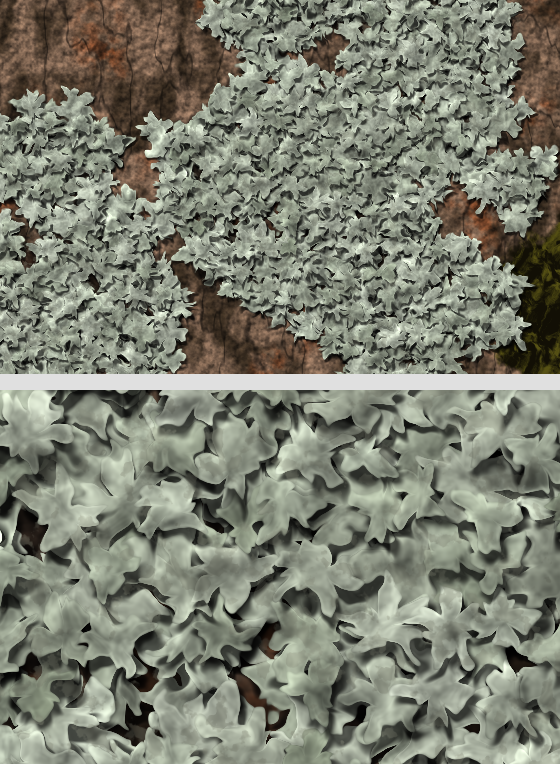
Top: the whole. Bottom: its middle third, enlarged.
Reproduce this texture procedurally as a WebGL 2 fragment shader.

```glsl
#version 300 es
precision highp float;
uniform vec2 u_resolution;
out vec4 fragColor;

float hash(vec2 p) {
  return fract(sin(dot(p, vec2(127.1, 311.7))) * 43758.5453);
}

float noise(vec2 p) {
  vec2 i = floor(p), f = fract(p);
  f = f * f * (3.0 - 2.0 * f);
  return mix(mix(hash(i), hash(i + vec2(1, 0)), f.x),
             mix(hash(i + vec2(0, 1)), hash(i + vec2(1, 1)), f.x), f.y);
}

float fbm(vec2 p) {
  float sum = 0.0, amp = 0.53;
  for (int i = 0; i < 4; i++) {
    sum += amp * noise(p);
    p = mat2(1.6, 1.2, -1.2, 1.6) * p + 7.3;
    amp *= 0.5;
  }
  return sum;
}

float blob(vec2 p, vec2 centre, vec2 size) {
  vec2 q = (p - centre) / size;
  return exp(-0.7 * dot(q, q));
}

// Density of the lichen colonies, above 0.5 where it grows
float colony(vec2 p) {
  float c = blob(p, vec2(0.76, 0.50), vec2(0.29, 0.30));
  c = max(c, blob(p, vec2(1.17, 0.82), vec2(0.23, 0.29)));
  c = max(c, blob(p, vec2(0.17, 0.16), vec2(0.30, 0.27)));
  c = max(c, blob(p, vec2(1.05, 0.20), vec2(0.26, 0.25)));
  c = max(c, blob(p, vec2(0.13, 0.59), vec2(0.16, 0.14)));
  c = max(c, blob(p, vec2(0.82, 0.98), vec2(0.26, 0.09)));
  c = max(c, blob(p, vec2(1.38, 0.50), vec2(0.11, 0.10)));
  return c + 0.5 * (fbm(p * 8.0 + 3.0) - 0.5);
}

// Bark with vertical grain, rusty stains and pits
vec3 bark(vec2 p) {
  vec2 g = p * vec2(19.0, 11.0);
  float rough = fbm(g + fbm(p * 9.0) * 2.0);
  float relief = fbm(p * 55.0) - fbm(p * 55.0 + vec2(-0.35, 0.5));
  vec3 col = mix(vec3(0.23, 0.18, 0.13), vec3(0.53, 0.42, 0.34), smoothstep(0.25, 0.72, rough));
  float rust = smoothstep(0.47, 0.72, fbm(p * 7.0 + 21.0)) * smoothstep(0.3, 0.65, fbm(p * 40.0));
  col = mix(col, vec3(0.52, 0.27, 0.14), 0.75 * rust);
  float crack = abs(fbm(p * vec2(13.0, 5.0) + 40.0) - 0.5);
  col *= 0.58 + 0.42 * smoothstep(0.0, 0.035, crack);
  col *= 0.93 + 0.9 * relief + 0.35 * (noise(p * 170.0) - 0.5);
  return col;
}

// Ragged rosette outline, negative inside
float leaf(vec2 q, float radius, float seed) {
  float a = atan(q.y, q.x), lobes = 3.0 + floor(seed * 3.0);
  float outline = 0.72 + 0.19 * cos(a * lobes + seed * 40.0)
                + 0.11 * cos(a * (2.0 * lobes + 1.0) + seed * 91.0)
                + 0.05 * cos(a * 13.0 + seed * 57.0);
  return length(q) - radius * outline;
}

void main() {
  vec2 p = gl_FragCoord.xy / u_resolution.y;
  float soft = 1.0 / u_resolution.y;
  float density = colony(p);
  vec3 col = bark(p) * mix(1.0, 0.5, smoothstep(0.42, 0.7, density));

  // Moss in the lower right corner
  float moss = blob(p, vec2(1.47, 0.16), vec2(0.17, 0.23)) + 0.6 * (fbm(p * 22.0) - 0.5);
  float strands = fbm(p * vec2(60.0, 42.0) + 4.0 * fbm(p * 18.0));
  vec3 mossCol = mix(vec3(0.07, 0.06, 0.02), vec3(0.34, 0.32, 0.08), smoothstep(0.38, 0.78, strands));
  col = mix(col, mossCol, smoothstep(0.42, 0.6, moss));

  // Warped space and surface relief shared by all leaves
  vec2 w = p + 0.034 * (vec2(fbm(p * 17.0), fbm(p * 17.0 + 50.0)) - 0.5)
             + 0.012 * (vec2(noise(p * 62.0), noise(p * 62.0 + 30.0)) - 0.5);
  float relief = fbm(w * 34.0) - fbm(w * 34.0 + vec2(-0.3, 0.45));
  float speckle = noise(p * 190.0) - 0.5;
  float mottle = fbm(p * 26.0 + 11.0) - 0.5;

  // Overlapping layers of leaves, each shading what lies below
  for (int k = 0; k < 6; k++) {
    float layer = float(k);
    float cell = 0.052 + 0.05 * fract(layer * 0.618);
    vec2 shift = vec2(0.37, 0.71) * layer;
    vec2 base = floor(w / cell + shift);
    for (int n = 0; n < 9; n++) {
      vec2 id = base + vec2(n % 3 - 1, n / 3 - 1);
      vec2 key = id + layer * 17.0;
      float seed = hash(key), tone = hash(key + 5.3);
      vec2 centre = (id - shift + 0.2 + 0.6 * vec2(hash(key + 9.1), hash(key + 2.7))) * cell;
      if (colony(centre) + 0.22 * (tone - 0.5) < 0.47 || hash(key + 6.6) > 0.72) continue;

      float radius = cell * (0.48 + 0.28 * seed);
      vec2 q = w - centre;
      float d = leaf(q, radius, seed);
      float shade = leaf(q + vec2(-0.004, 0.009), radius, seed);
      col *= 1.0 - 0.66 * smoothstep(0.006, -0.005, shade);

      vec3 skin = mix(vec3(0.49, 0.53, 0.45), vec3(0.74, 0.78, 0.71), 0.2 + 0.65 * tone + 0.7 * mottle);
      skin = mix(skin, vec3(0.68, 0.69, 0.65), 0.35 * seed);
      float light = 0.95 + 1.0 * relief + 0.16 * speckle + 0.13 * dot(q / radius, vec2(-0.4, 0.9));
      light += 0.1 * smoothstep(-0.009, -0.003, d) - 0.2 * smoothstep(-0.003, 0.001, d);
      col = mix(col, skin * light, smoothstep(soft, -soft, d));
    }
  }

  // Crumbly grey-green crust between the leaves
  float crumbs = smoothstep(0.56, 0.66, fbm(p * 75.0)) * smoothstep(0.4, 0.6, density);
  col = mix(col, vec3(0.55, 0.56, 0.49) * (0.8 + 0.8 * relief), 0.35 * crumbs);
  fragColor = vec4(clamp(col, 0.0, 1.0), 1.0);
}
```
